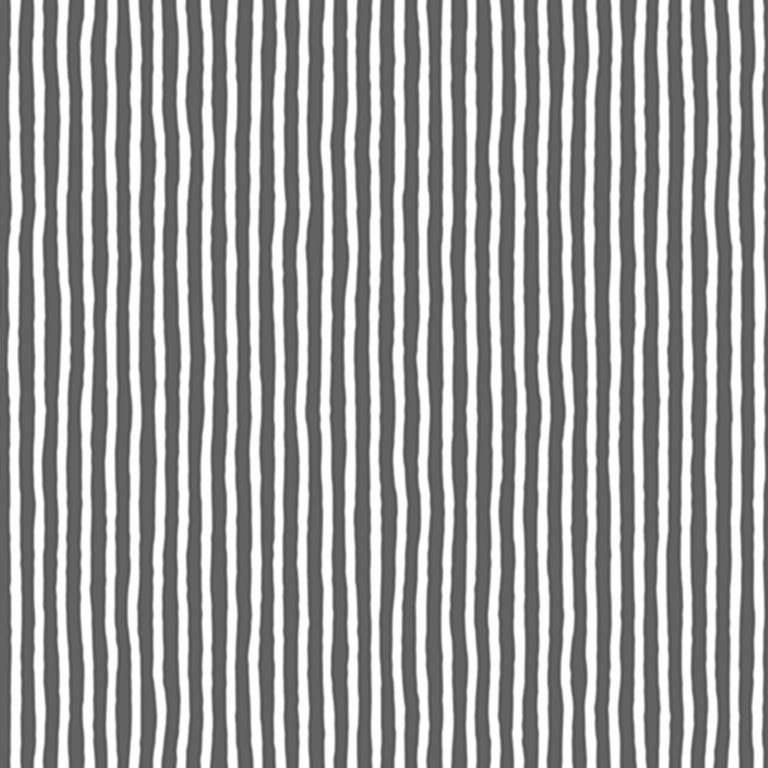
This pattern is drawn by a WebGL 2 fragment shader. Its source:

```glsl
#version 300 es
precision highp float;
// Hand-drawn wobbly vertical white stripes on dark grey, tiling seamlessly.

#define STRIPES 32.0       // repeats across the canvas
#define CENTRE 0.645       // stripe centre within its cell
#define HALF_WIDTH 0.2     // half the stripe width, in cells
#define SWAY 0.11          // slow sideways drift, in cells
#define SWAY_KNOTS 15.0    // drift control points down the canvas
#define EDGE_WOBBLE 0.03   // independent drift of each edge
#define EDGE_KNOTS 26.0
#define ROUGHNESS 0.02     // fine raggedness of the edges
#define ROUGH_KNOTS 90.0
#define SOFTNESS 0.076     // half width of the edge blend
#define RIM 0.075          // width of the darker rim beside each stripe

uniform vec2 u_resolution;
out vec4 fragColor;

const vec3 WHITE = vec3(0.998);
const vec3 GREY = vec3(0.384);
const vec3 RIM_GREY = vec3(0.342);

float hash(vec2 p) {
  vec3 q = fract(vec3(p.xyx) * 0.1031);
  q += dot(q, q.yzx + 33.33);
  return fract((q.x + q.y) * q.z);
}

// Smooth noise in -1..1 along y, wrapping after the given number of knots.
float wrapNoise(float y, float knots, float seed) {
  float t = y * knots;
  float k = floor(t);
  float a = hash(vec2(mod(k, knots), seed));
  float b = hash(vec2(mod(k + 1.0, knots), seed));
  return 2.0 * mix(a, b, smoothstep(0.0, 1.0, t - k)) - 1.0;
}

float stripeSeed(float cell) {
  return 7.0 * mod(cell, STRIPES) + 11.0;
}

// Drift of a stripe, half shared with each neighbour to keep the gaps even.
float sway(float y, float cell) {
  return 0.5 * SWAY * (wrapNoise(y, SWAY_KNOTS, stripeSeed(cell))
                     + wrapNoise(y, SWAY_KNOTS, stripeSeed(cell + 1.0)));
}

// Offset of one stripe edge from its straight position.
float edgeOffset(float y, float seed) {
  return EDGE_WOBBLE * wrapNoise(y, EDGE_KNOTS, seed)
       + ROUGHNESS * wrapNoise(y, ROUGH_KNOTS, seed + 0.5);
}

// Signed distance in cells to a stripe, negative inside.
float stripeDistance(float x, float y, float cell) {
  float seed = stripeSeed(cell);
  float centre = cell + CENTRE + sway(y, cell);
  float left = centre - HALF_WIDTH + edgeOffset(y, seed + 2.0);
  float right = centre + HALF_WIDTH + edgeOffset(y, seed + 4.0);
  return max(left - x, x - right);
}

void main() {
  vec2 uv = gl_FragCoord.xy / u_resolution;
  float x = uv.x * STRIPES;

  // Nearest stripe, including those drifting in from neighbouring cells.
  float d = 1.0;
  for (int i = -1; i <= 1; i++) {
    d = min(d, stripeDistance(x, uv.y, floor(x) + float(i)));
  }

  // Grey ground, darker rim, then the soft-edged stripe.
  float soft = max(SOFTNESS, 0.7 * STRIPES / u_resolution.x);
  float rim = 1.0 - smoothstep(0.6 * RIM, 1.4 * RIM, d - soft);
  vec3 ground = mix(GREY, RIM_GREY, rim);
  vec3 colour = mix(WHITE, ground, smoothstep(-soft, soft, d));
  fragColor = vec4(colour, 1.0);
}
```
